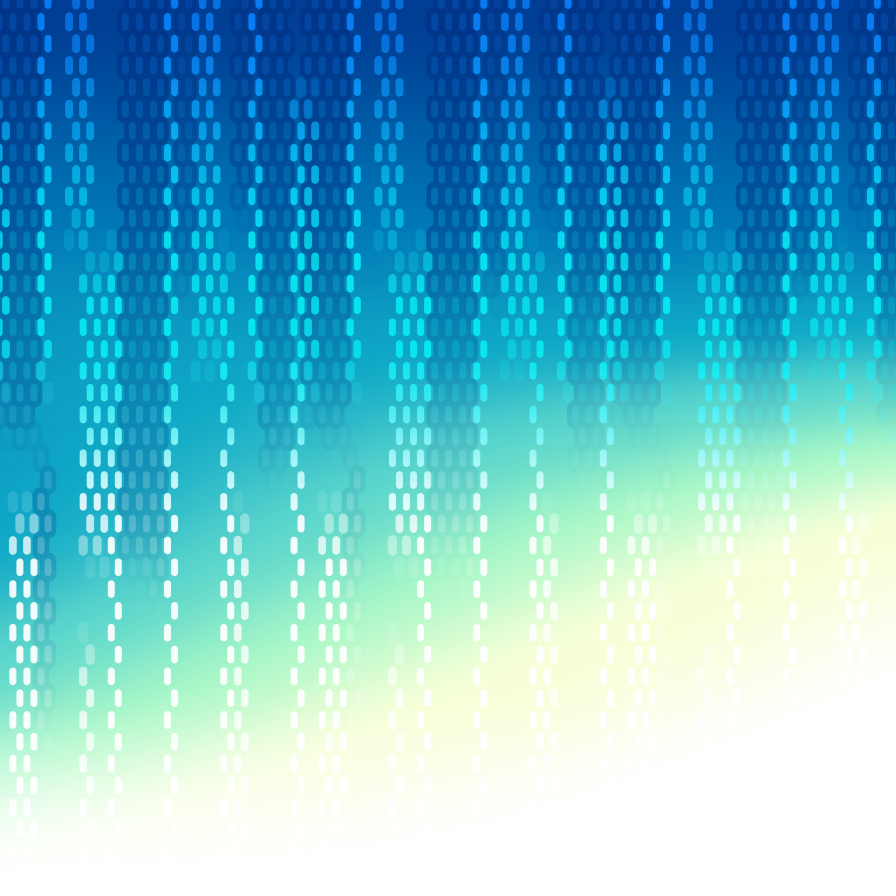
Give the GLSL for this background, as a WebGL 1 fragment shader.

```glsl
precision highp float;

uniform vec2 u_resolution;

#define PITCH vec2(0.01569, 0.02435)
#define REPEAT 22.0
#define OFFSET 0.0026
#define TILT 0.44
#define THIN vec2(0.0039, 0.0098)
#define FAT vec2(0.0060, 0.0125)
#define SHADOW vec2(0.0092, 0.0165)
#define SHADE_ALPHA 0.55
#define EMBER_ALPHA 0.22
#define FADE 0.05

// Backdrop: navy through teal and mint to cream, brighter to the right
vec3 backdrop(float depth) {
  vec3 color = mix(vec3(0.0, 0.24, 0.58), vec3(0.0, 0.46, 0.71), smoothstep(0.0, 0.27, depth));
  color = mix(color, vec3(0.06, 0.66, 0.78), smoothstep(0.22, 0.41, depth));
  color = mix(color, vec3(0.36, 0.84, 0.80), smoothstep(0.38, 0.53, depth));
  color = mix(color, vec3(0.66, 0.97, 0.78), smoothstep(0.50, 0.66, depth));
  color = mix(color, vec3(0.97, 1.0, 0.85), smoothstep(0.62, 0.79, depth));
  return mix(color, vec3(1.0), smoothstep(0.80, 1.0, depth));
}

vec3 glowColor(float y) {
  vec3 color = mix(vec3(0.04, 0.50, 0.98), vec3(0.03, 0.92, 0.95), smoothstep(0.0, 0.32, y));
  return mix(color, vec3(1.0), smoothstep(0.38, 0.60, y));
}

// Coverage of an upright pill with the given half size
float pill(vec2 p, vec2 size) {
  vec2 q = abs(p);
  q.y = max(q.y - size.y + size.x, 0.0);
  float pixel = 1.0 / u_resolution.y;
  return 1.0 - smoothstep(-0.7 * pixel, 0.7 * pixel, length(q) - size.x);
}

// Strength of a group of neighbouring columns, fading at both ends
float strand(vec2 cell, float first, float last, float top, float bottom) {
  float inside = step(first - 0.5, cell.x) * step(cell.x, last + 0.5);
  float y = cell.y + 0.02 * sin(cell.x * 5.1);
  return inside * smoothstep(top - FADE, top + FADE, y)
    * (1.0 - smoothstep(bottom - FADE, bottom + FADE, y));
}

float brightStrands(vec2 cell) {
  float s = 0.8 * strand(cell, 0.0, 0.0, 0.12, 0.42);
  s = max(s, strand(cell, 1.0, 2.0, 0.57, 0.97));
  s = max(s, strand(cell, 3.0, 3.0, -0.2, 0.42));
  s = max(s, 0.75 * strand(cell, 5.0, 6.0, -0.2, 0.26));
  s = max(s, strand(cell, 6.0, 8.0, 0.29, 0.59));
  s = max(s, strand(cell, 8.0, 8.0, 0.40, 0.97));
  s = max(s, 0.8 * strand(cell, 6.0, 6.0, 0.72, 0.97));
  s = max(s, strand(cell, 12.0, 12.0, -0.2, 0.98));
  s = max(s, 0.85 * strand(cell, 14.0, 15.0, -0.2, 0.41));
  s = max(s, strand(cell, 16.0, 16.0, 0.30, 0.98));
  s = max(s, 0.85 * strand(cell, 17.0, 17.0, 0.57, 0.96));
  s = max(s, strand(cell, 18.0, 18.0, -0.2, 0.41));
  return max(s, strand(cell, 21.0, 21.0, 0.12, 0.98));
}

float darkStrands(vec2 cell) {
  float s = strand(cell, 0.0, 2.0, -0.2, 0.46);
  s = max(s, strand(cell, 3.0, 3.0, 0.53, 0.83));
  s = max(s, strand(cell, 9.0, 11.0, -0.2, 0.64));
  s = max(s, 0.7 * strand(cell, 13.0, 13.0, -0.2, 0.31));
  s = max(s, 0.8 * strand(cell, 17.0, 17.0, -0.2, 0.21));
  return max(s, 0.9 * strand(cell, 19.0, 20.0, -0.2, 0.52));
}

void main() {
  vec2 uv = gl_FragCoord.xy / u_resolution;
  vec2 p = vec2(uv.x, 1.0 - uv.y);
  float depth = p.y + TILT * (p.x - 0.5) * smoothstep(0.26, 0.66, p.y);
  vec3 color = backdrop(depth);

  // Staggered lattice: gather the pills of the nearby cells
  float shade = 0.0;
  float ember = 0.0;
  float glow = 0.0;
  for (int j = -1; j <= 1; j++) {
    float row = floor(p.y / PITCH.y + 0.5) + float(j);
    float stagger = 0.25 - 0.5 * mod(row, 2.0);
    float nearest = floor((p.x - OFFSET) / PITCH.x - stagger + 0.5);
    for (int i = -1; i <= 1; i++) {
      float column = nearest + float(i);
      vec2 center = vec2((column + stagger) * PITCH.x + OFFSET, row * PITCH.y);
      vec2 cell = vec2(mod(column + 0.01, REPEAT), center.y);
      vec2 local = p - center;
      float dark = darkStrands(cell);
      float bright = brightStrands(cell);
      shade = max(shade, dark * pill(local, SHADOW));
      ember = max(ember, dark * pill(local, THIN));
      glow = max(glow, bright * pill(local, mix(FAT, THIN, bright)));
    }
  }

  // Shadows, faint pills inside them, then the bright strands
  float shadeAlpha = SHADE_ALPHA * (1.0 - smoothstep(0.05, 0.68, depth));
  color = mix(color, vec3(0.0, 0.18, 0.50), shade * shadeAlpha);
  vec3 light = glowColor(p.y);
  color = mix(color, light, ember * EMBER_ALPHA);
  color = mix(color, light, glow * 0.92);

  // White haze along the bottom
  color = mix(color, vec3(1.0), smoothstep(0.76, 1.0, p.y));
  gl_FragColor = vec4(color, 1.0);
}
```
